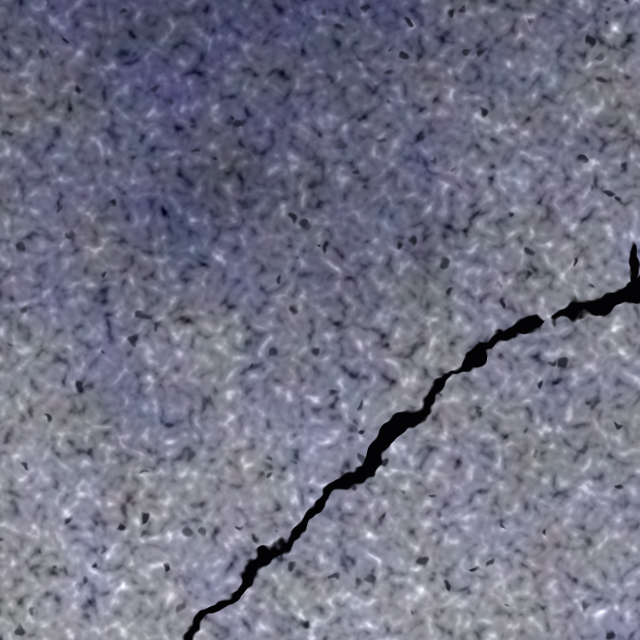
Reproduce this texture procedurally as a WebGL 1 fragment shader.

```glsl
precision highp float;
// Weathered grainy concrete with a bluish shadow and a jagged black crack.
uniform vec2 u_resolution;

#define GRAIN_SCALE 43.0
#define GRAIN_CONTRAST 0.2
#define PIT_SCALE 32.0
#define PIT_SHARE 0.16
#define LIGHT_TONE 0.57
#define SHADOW_TONE 0.315
#define CRACK_WIDTH 0.0085
#define CRACK_JITTER 0.034
#define CRACK_COLOR vec3(0.012, 0.012, 0.025)
#define PIT_COLOR vec3(0.07, 0.07, 0.12)
#define BLUE_TINT vec3(-0.015, -0.010, 0.075)

float hash(vec2 p) {
  return fract(sin(dot(p, vec2(127.1, 311.7))) * 43758.5453);
}

// Dot product of a random unit gradient with the offset from its corner
float corner(vec2 cell, vec2 offset) {
  float angle = 6.2832 * hash(cell);
  return dot(vec2(cos(angle), sin(angle)), offset);
}

// Gradient noise, about -0.7 to 0.7
float noise(vec2 p) {
  vec2 i = floor(p), f = p - i;
  vec2 u = f * f * f * (f * (f * 6.0 - 15.0) + 10.0);
  vec2 e = vec2(1.0, 0.0);
  return mix(mix(corner(i, f), corner(i + e, f - e), u.x),
             mix(corner(i + e.yx, f - e.yx), corner(i + 1.0, f - 1.0), u.x), u.y);
}

float bump(float x, float center, float width) {
  float t = (x - center) / width;
  return exp(-t * t);
}

float segment(vec2 p, vec2 a, vec2 b) {
  vec2 d = b - a;
  return length(p - a - d * clamp(dot(p - a, d) / dot(d, d), 0.0, 1.0));
}

// Grain in several sizes, turned off the axes; strong grains stand out from a calm ground
float grain(vec2 p) {
  p += 0.009 * vec2(noise(p * 23.0 + 5.3), noise(p * 23.0 + 31.7));
  p = mat2(0.8, 0.6, -0.6, 0.8) * p;
  float g = 0.4 * noise(p * GRAIN_SCALE * 0.45 + 9.1)
          + noise(p * GRAIN_SCALE)
          + 0.9 * noise(p.yx * GRAIN_SCALE * 1.8 + 17.3)
          + 0.25 * noise(p * GRAIN_SCALE * 3.3 + 41.9);
  return g * (0.5 + 1.2 * abs(g));
}

// Scattered small dark holes, coverage 0 to 1
float pits(vec2 p, float soft) {
  vec2 q = p * PIT_SCALE, cell = floor(q);
  float cover = 0.0;
  for (int y = -1; y <= 1; y++) {
    for (int x = -1; x <= 1; x++) {
      vec2 c = cell + vec2(float(x), float(y));
      vec2 d = q - c - vec2(hash(c + 3.1), hash(c + 7.7));
      d += 0.25 * vec2(noise(q * 2.1), noise(q * 2.1 + 15.3));
      float angle = 3.1416 * hash(c + 13.9);
      d = mat2(cos(angle), -sin(angle), sin(angle), cos(angle)) * d;
      d.y *= 1.0 + 1.2 * hash(c + 19.3);
      float radius = mix(0.1, 0.29, hash(c + 23.5));
      float present = step(hash(c + 29.1), PIT_SHARE);
      float hole = 1.0 - smoothstep(radius - 0.07 - soft, radius + 0.07 + soft, length(d));
      cover = max(cover, present * hole * mix(0.45, 1.0, hash(c + 37.3)));
    }
  }
  return cover;
}

// Signed distance to the crack, negative inside
float crack(vec2 p) {
  vec2 q = p + CRACK_JITTER * vec2(noise(p * 11.0 + 2.4), noise(p * 11.0 + 14.6))
             + 0.012 * vec2(noise(p * 36.0 + 8.2), noise(p * 36.0 + 27.5))
             + 0.005 * vec2(noise(p * 80.0 + 4.7), noise(p * 80.0 + 19.2));
  float steep = (q.x - 0.285) * 0.97;
  float shallow = 0.485 + (q.x - 0.84) * 0.38 + 0.025 * bump(q.x, 0.81, 0.03);
  float slope = steep < shallow ? 0.97 : 0.38;
  float dist = abs(q.y - min(steep, shallow)) / sqrt(1.0 + slope * slope);
  // Swells, pinches and one short gap along the length
  float width = CRACK_WIDTH + 0.012 * bump(p.x, 0.605, 0.035)
              + 0.015 * bump(p.x, 1.0, 0.045)
              - 0.004 * bump(p.x, 0.71, 0.025)
              - 0.013 * bump(p.x, 0.855, 0.009)
              + 0.006 * noise(p * 27.0 + 6.6);
  float spur = segment(q, vec2(0.995, 0.55), vec2(0.997, 0.605)) - 0.009;
  return min(dist - width, spur);
}

void main() {
  vec2 p = gl_FragCoord.xy / u_resolution;
  float pixel = 1.0 / min(u_resolution.x, u_resolution.y);

  // Broad light and shadow
  float patches = noise(p * 4.0 + 11.2) + 0.5 * noise(p * 9.0 + 3.8);
  float reach = length((p - vec2(0.3, 0.98)) * vec2(0.95, 1.0)) + 0.16 * patches;
  float shadow = 1.0 - smoothstep(0.08, 0.75, reach);
  float tone = mix(LIGHT_TONE - 0.11 * p.y, SHADOW_TONE, shadow);

  // Grain is stronger where the light falls
  tone += GRAIN_CONTRAST * mix(1.08, 0.75, shadow) * grain(p) + 0.05 * patches;

  // Bluish and faintly violet or green stains
  float stain = noise(p * 6.0 + 21.4) + 0.5 * noise(p * 15.0 + 33.3);
  vec3 color = vec3(tone) + BLUE_TINT * (0.7 + 0.65 * shadow + 0.9 * stain);
  color += vec3(0.02, -0.012, 0.0) * (noise(p * 12.0 + 44.1) + 0.6 * noise(p * 34.0 + 6.9));

  color = mix(color, PIT_COLOR, 0.85 * pits(p, pixel * PIT_SCALE));
  float edge = 0.0015 + 0.7 * pixel;
  color = mix(color, CRACK_COLOR, 1.0 - smoothstep(-edge, edge, crack(p)));
  gl_FragColor = vec4(clamp(color, 0.0, 1.0), 1.0);
}
```
